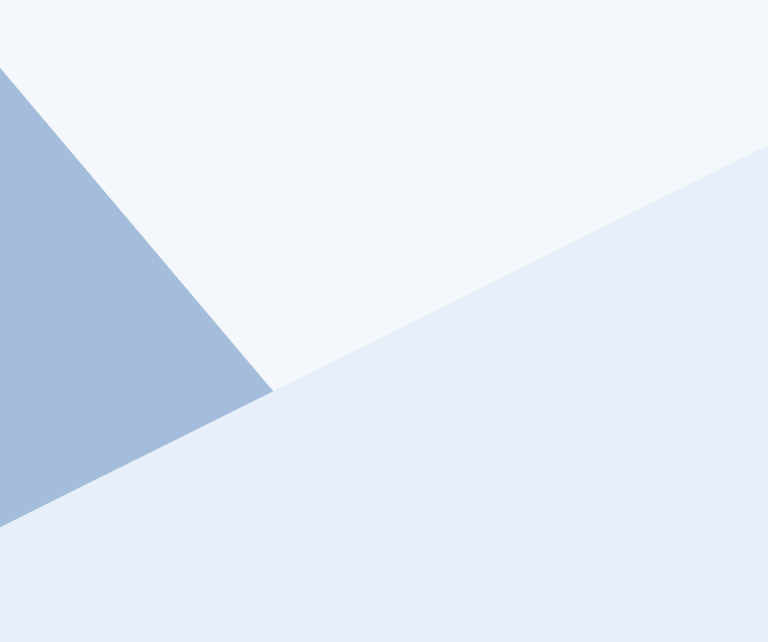
Give the GLSL for this background, as a WebGL 1 fragment shader.

```glsl
precision highp float;

uniform vec2 u_resolution;

// Smooth coverage of the half plane to the left of the line from a to b,
// with points given as fractions of the canvas
float leftOf(vec2 a, vec2 b) {
  vec2 start = a * u_resolution;
  vec2 dir = normalize((b - a) * u_resolution);
  vec2 offset = gl_FragCoord.xy - start;
  float dist = dir.x * offset.y - dir.y * offset.x;
  return clamp(dist + 0.5, 0.0, 1.0);
}

void main() {
  vec3 paleWhite = vec3(0.957, 0.973, 0.992);
  vec3 lightBlue = vec3(0.906, 0.941, 0.980);
  vec3 steelBlue = vec3(0.643, 0.741, 0.855);

  // Upper area: steel wedge on the left, pale field on the right
  float wedge = leftOf(vec2(0.3555, 0.391), vec2(0.0, 0.8945));
  vec3 upper = mix(paleWhite, steelBlue, wedge);

  // Rising diagonal separates the upper area from the light blue base
  float aboveSlope = leftOf(vec2(0.0, 0.1787), vec2(1.0, 0.7741));
  vec3 color = mix(lightBlue, upper, aboveSlope);

  gl_FragColor = vec4(color, 1.0);
}
```
